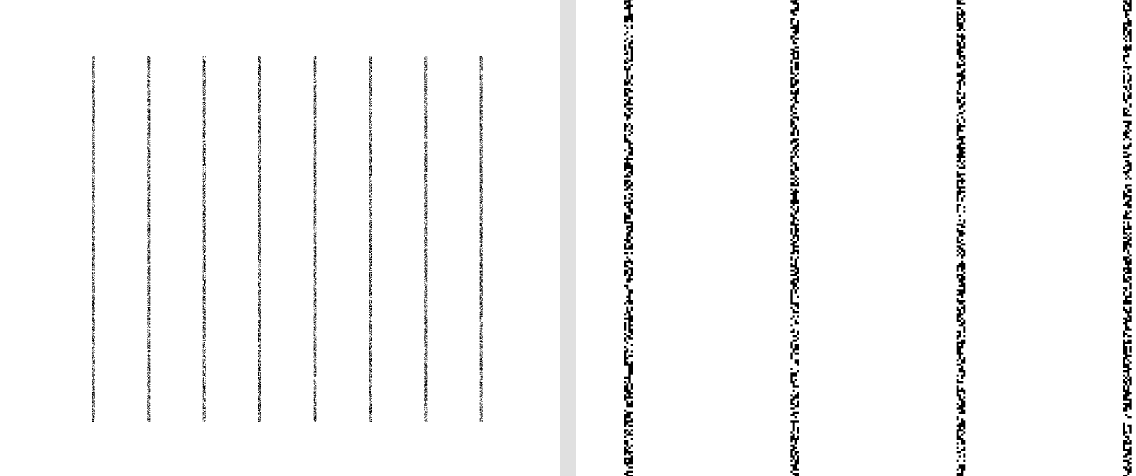
Left, the full canvas; right, a detail of the centre.
This pattern is drawn by a WebGL 1 fragment shader. Its source:

```glsl
precision highp float;

uniform vec2 u_resolution;

// Lengths are in grains; the canvas is GRAINS_ACROSS grains wide.
#define GRAINS_ACROSS 768.0
#define LINE_COUNT 8.0
#define LINE_SPACING 76.0
#define LINE_WIDTH 4.0
#define FIRST_LINE_LEFT 126.0
#define LINE_BOTTOM 74.0
#define LINE_TOP 576.0
#define INK_DENSITY 0.52
#define INK_COLOR vec3(0.0)
#define PAPER_COLOR vec3(1.0)
#define SAMPLES 3

float hash(vec2 cell) {
    vec3 q = fract(vec3(cell.xyx) * 0.1031);
    q += dot(q, q.yzx + 33.33);
    return fract((q.x + q.y) * q.z);
}

// 1 inside one of the evenly spaced vertical strips, 0 elsewhere
float lineMask(vec2 p) {
    float x = p.x - FIRST_LINE_LEFT;
    float index = floor(x / LINE_SPACING);
    float inStrip = step(mod(x, LINE_SPACING), LINE_WIDTH);
    float inRow = step(0.0, index) * step(index, LINE_COUNT - 1.0);
    float inSpan = step(LINE_BOTTOM, p.y) * step(p.y, LINE_TOP);
    return inStrip * inRow * inSpan;
}

// Each grain is either inked or bare
float grainInk(vec2 p) {
    return step(hash(floor(p)), INK_DENSITY);
}

void main() {
    float scale = GRAINS_ACROSS / u_resolution.x;
    vec2 corner = gl_FragCoord.xy - 0.5;
    float ink = 0.0;

    // Average the grains covered by this pixel
    for (int j = 0; j < SAMPLES; j++) {
        for (int i = 0; i < SAMPLES; i++) {
            vec2 offset = (vec2(float(i), float(j)) + 0.5) / float(SAMPLES);
            vec2 p = (corner + offset) * scale;
            ink += lineMask(p) * grainInk(p);
        }
    }
    ink /= float(SAMPLES * SAMPLES);

    gl_FragColor = vec4(mix(PAPER_COLOR, INK_COLOR, ink), 1.0);
}
```
